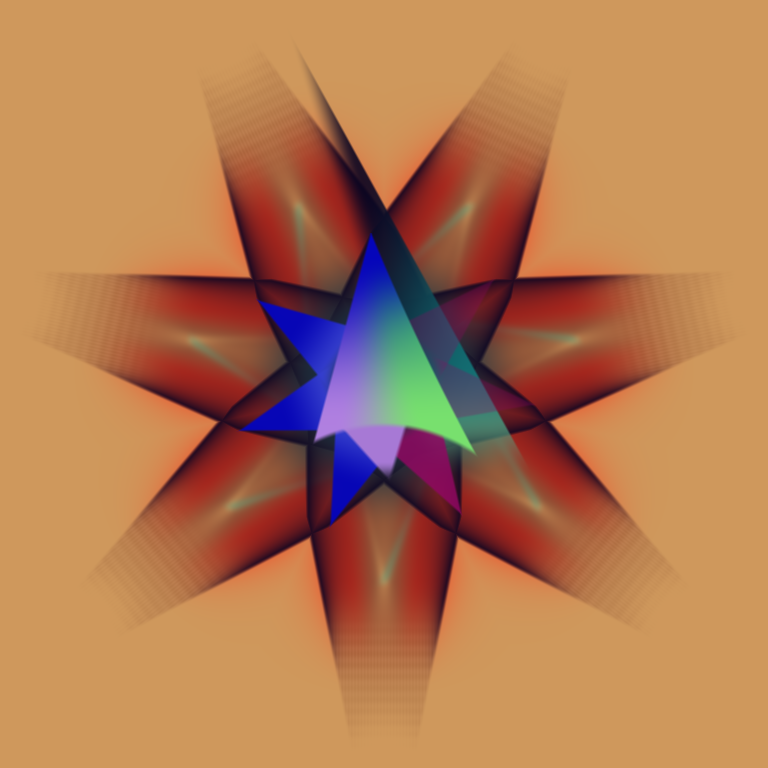
Reproduce this background procedurally as a Shadertoy shader.

```glsl
// A seven-armed woven star with red folds, dark rims and a glowing prism at its heart.

const float TAU = 6.2831853;
const float ARMS = 7.0;
const float ARM_START = -0.25 * TAU;    // angle of the first arm
const float SPIKE_START = 0.264 * TAU;  // angle of the first inner spike
const float VALLEY = 0.198;             // distance along an arm where rims cross
const float FOCUS = 0.258;              // bright knot on each arm
const float SPIKE_RADIUS = 0.197;
const float WEAVE = 750.0;              // thread frequency

const vec3 SAND = vec3(0.81, 0.596, 0.36);
const vec3 BROWN = vec3(0.56, 0.32, 0.21);
const vec3 RED = vec3(0.71, 0.14, 0.10);
const vec3 ORANGE = vec3(0.91, 0.38, 0.21);
const vec3 NAVY = vec3(0.04, 0.02, 0.13);
const vec3 TEAL = vec3(0.07, 0.47, 0.48);
const vec3 MINT = vec3(0.36, 0.62, 0.48);
const vec3 BLUE = vec3(0.02, 0.02, 0.73);
const vec3 MAGENTA = vec3(0.56, 0.03, 0.38);
const vec3 LILAC = vec3(0.69, 0.50, 0.88);
const vec3 GREEN = vec3(0.47, 0.88, 0.43);

// Coordinates along and across a ray at the given angle.
vec2 rayFrame(vec2 p, float angle) {
    vec2 axis = vec2(cos(angle), sin(angle));
    return vec2(dot(p, axis), dot(p, vec2(-axis.y, axis.x)));
}

float armHalfWidth(float along) {
    return 0.0955 - 0.195 * max(along - VALLEY, -0.025);
}

float softLine(float d, float width) {
    return exp(-d * d / (width * width));
}

// One arm: outer halo, red folds, woven threads and the bright knot.
vec3 paintArm(vec2 q) {
    float halfWidth = armHalfWidth(q.x);
    float edge = halfWidth - abs(q.y);
    float side = abs(q.y) / halfWidth;

    float halo = exp(-max(-edge, 0.0) / 0.026);
    halo *= smoothstep(0.13, 0.25, q.x) * (1.0 - smoothstep(0.25, 0.41, q.x));
    vec3 color = mix(SAND, ORANGE, 0.8 * halo);

    float redness = smoothstep(0.08, 0.55, side) * (1.0 - smoothstep(0.25, 0.38, q.x));
    vec3 body = mix(BROWN, RED, 0.9 * redness);
    float threads = sin(WEAVE * (q.y + 0.28 * q.x)) * sin(WEAVE * (q.y - 0.28 * q.x));
    body += 0.05 * threads * smoothstep(0.29, 0.38, q.x);

    // Rays spread inward and outward from the knot.
    float inward = FOCUS - q.x;
    float innerFade = smoothstep(-0.01, 0.01, inward) * exp(-max(inward, 0.0) / 0.09);
    float mintRay = softLine(q.y - 0.38 * inward, 0.007) * innerFade;
    float sandRay = softLine(q.y + 0.24 * inward, 0.006) * innerFade;
    float spine = softLine(q.y, 0.009 + 0.12 * abs(inward)) * exp(-abs(inward) / 0.045);
    body = mix(body, SAND, 0.6 * spine + 0.25 * sandRay);
    body = mix(body, MINT, 0.5 * mintRay);

    float tip = 0.455 + 0.018 * side * side;
    float cover = 1.0 - 0.78 * smoothstep(0.25, 0.43, q.x);
    cover *= 1.0 - smoothstep(tip - 0.055, tip + 0.01, q.x + 0.006 * threads);
    return mix(color, body, cover * smoothstep(-0.003, 0.003, edge));
}

// Dark rim along the two sides of an arm.
float rimShade(vec2 q) {
    float edge = armHalfWidth(q.x) - abs(q.y);
    float width = mix(0.027, 0.007, smoothstep(0.15, 0.36, q.x));
    float window = smoothstep(-0.02, 0.1, q.x) * (1.0 - smoothstep(0.27, 0.39, q.x));
    return window * smoothstep(-0.004, 0.003, edge) * exp(-max(edge, 0.0) / width);
}

void mainImage(out vec4 fragColor, in vec2 fragCoord) {
    vec2 p = (fragCoord - 0.5 * iResolution.xy) / min(iResolution.x, iResolution.y);
    float soft = 0.0022;
    float sector = TAU / ARMS;

    // Nearest arm, then the dark core and crossing rims.
    float nearest = round((atan(p.y, p.x) - ARM_START) / sector);
    vec3 color = paintArm(rayFrame(p, ARM_START + nearest * sector));
    float rim = 0.0;
    for (float i = 0.0; i < ARMS; i++) {
        rim = max(rim, rimShade(rayFrame(p, ARM_START + i * sector)));
    }
    float core = 1.0 - smoothstep(0.085, 0.19, length(p));
    color = mix(color, mix(NAVY, TEAL, 0.4), 0.85 * core);
    color = mix(color, NAVY, 0.96 * rim);

    // Teal sheet falling to the right of the prism.
    float drop = 0.197 - p.y;
    float sheetEdge = 0.55 * (0.233 - p.y) - p.x;
    float sheet = smoothstep(-soft, soft, sheetEdge) * smoothstep(-0.12, -0.04, p.y);
    sheet *= smoothstep(-0.03, 0.01, p.x + 0.017 - 0.3 * drop);
    vec3 sheetColor = mix(NAVY, TEAL, smoothstep(-0.08, 0.2, drop - 1.2 * sheetEdge));
    color = mix(color, mix(sheetColor, MINT, smoothstep(0.17, 0.29, drop)), 0.9 * sheet);

    // Ring of inner spikes: blue on the left, magenta on the right.
    for (float i = 1.0; i < ARMS; i++) {
        vec2 q = rayFrame(p, SPIKE_START + i * sector);
        float d = 0.32 * (SPIKE_RADIUS - q.x) - abs(q.y);
        float mask = smoothstep(-soft, soft, d) * smoothstep(0.05, 0.08, q.x);
        vec3 tint = i < 3.5 ? mix(vec3(0.22, 0.26, 0.82), BLUE, smoothstep(0.06, 0.14, q.x)) : MAGENTA;
        float opacity = i < 3.5 ? 0.97 : (i < 4.5 ? 0.85 : 0.3);
        color = mix(color, tint, mask * opacity);
    }

    // Lilac fang hanging below the prism.
    float fang = min(p.x + 0.052 - 0.9 * (-0.06 - p.y), 0.027 - 0.3 * (-0.06 - p.y) - p.x);
    float fangMask = smoothstep(-0.003, 0.004, fang) * smoothstep(-0.13, -0.10, p.y) * step(p.y, -0.045);
    color = mix(color, LILAC * 0.95, fangMask);

    // Central prism with a curved base.
    float left = -0.017 - 0.272 * drop;
    float right = -0.017 + 0.41 * drop + 0.22 * drop * drop;
    float base = p.y + 0.053 + 2.6 * p.x * p.x;
    float prism = smoothstep(-soft, soft, min(p.x - left, right - p.x)) * smoothstep(-0.005, 0.004, base);
    float across = clamp((p.x - left) / max(right - left, 0.001), 0.0, 1.0);
    vec3 upper = mix(BLUE, TEAL, across * smoothstep(0.03, 0.15, drop));
    vec3 lower = mix(LILAC, GREEN, smoothstep(0.12, 0.75, across));
    color = mix(color, mix(upper, lower, smoothstep(0.03, 0.25, drop)), prism * step(0.0, drop));

    fragColor = vec4(clamp(color, 0.0, 1.0), 1.0);
}
```
